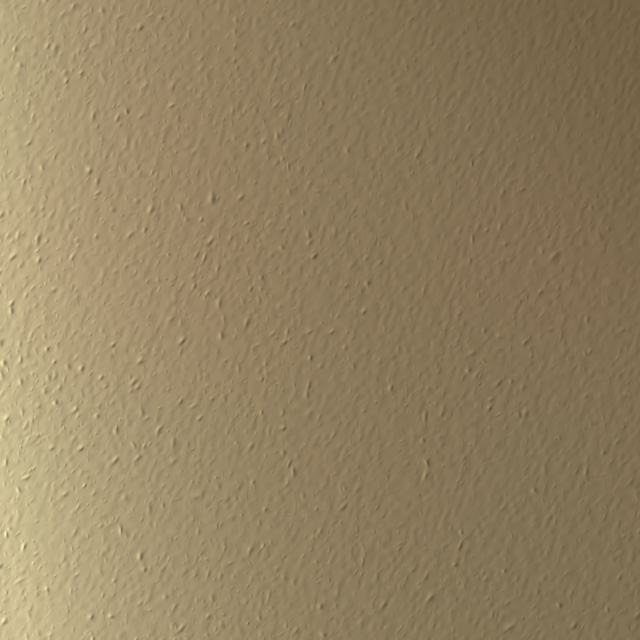
Write a WebGL 2 fragment shader that draws this texture.

```glsl
#version 300 es
precision highp float;

uniform vec2 u_resolution;
out vec4 outColor;

// Wall tones and broad light falloff
const vec3 SHADE_TONE = vec3(0.486, 0.417, 0.310);
const vec3 LIT_TONE = vec3(0.778, 0.718, 0.553);
const vec3 WARM_TINT = vec3(0.009, -0.006, -0.002);
const float FALLOFF = 0.33;
const float LIGHT_TILT = 0.14;
const float CORNER_DIM = 0.045;

// Plaster relief
const float COARSE_CELLS = 48.0;
const float FINE_CELLS = 78.0;
const float COARSE_RELIEF = 0.56;
const float FINE_RELIEF = 0.30;
const float GRAIN_RELIEF = 0.085;
const vec2 GRAIN_SCALE = vec2(150.0, 95.0);
const float LEAN = 0.36;
const float LEAN_SPREAD = 1.0;
const float SHADOW_GAIN = 1.3;

// Integer hash giving two values in 0..1
vec2 hash2(vec2 cell, uint seed) {
    uvec2 v = uvec2(ivec2(cell) + 4096) + uvec2(seed * 977u, seed * 131u);
    v = v * 1664525u + 1013904223u;
    v.x += v.y * 1664525u;
    v.y += v.x * 1664525u;
    v ^= v >> 16u;
    v.x += v.y * 1664525u;
    v.y += v.x * 1664525u;
    v ^= v >> 16u;
    return vec2(v >> 8u) / 16777216.0;
}

float valueNoise(vec2 p, uint seed) {
    vec2 cell = floor(p);
    vec2 f = fract(p);
    f = f * f * (3.0 - 2.0 * f);
    float low = mix(hash2(cell, seed).x, hash2(cell + vec2(1, 0), seed).x, f.x);
    float high = mix(hash2(cell + vec2(0, 1), seed).x, hash2(cell + vec2(1, 1), seed).x, f.x);
    return mix(low, high, f.y);
}

// Slope of scattered oval bumps: positive on the lit left flank
float bumpSlope(vec2 p, float density, uint seed) {
    vec2 home = floor(p);
    float slope = 0.0;
    for (int j = -1; j <= 1; j++) {
        for (int i = -1; i <= 1; i++) {
            vec2 cell = home + vec2(i, j);
            vec2 shape = hash2(cell, seed + 1u);
            vec2 chance = hash2(cell, seed + 2u);
            vec2 d = p - cell - hash2(cell, seed);
            float angle = LEAN + LEAN_SPREAD * (shape.x - 0.5);
            float c = cos(angle);
            float s = sin(angle);
            vec2 size = vec2(mix(0.13, 0.18, chance.y), mix(0.19, 0.40, shape.y * shape.y));
            vec2 q = vec2(c * d.x - s * d.y, s * d.x + c * d.y) / size;
            float present = smoothstep(0.0, 0.25, density - chance.x);
            float pick = hash2(cell, seed + 3u).x;
            float strength = mix(0.25, 1.15, pick * pick);
            slope -= present * strength * q.x * exp(-dot(q, q));
        }
    }
    return slope;
}

// Slope of the faint uneven skin between bumps
float grainSlope(vec2 uv) {
    vec2 p = vec2(uv.x - LEAN * uv.y, uv.y) * GRAIN_SCALE;
    vec2 reach = vec2(0.45, 0.0);
    return valueNoise(p + reach, 31u) - valueNoise(p - reach, 31u);
}

vec3 wallColor(vec2 uv) {
    float along = max(uv.x + LIGHT_TILT * (uv.y - 0.5), -0.03);
    float light = exp(-along / FALLOFF);
    vec3 tone = mix(SHADE_TONE, LIT_TONE, light);
    tone -= CORNER_DIM * smoothstep(1.35, 2.0, uv.x + uv.y);

    // Soft warm and green drifts across the wall
    float warmth = valueNoise(uv * 3.5, 41u) - 0.5;
    vec2 warmOffset = (uv - vec2(0.2, 0.75)) / vec2(0.2, 0.4);
    warmth += exp(-dot(warmOffset, warmOffset));
    return tone + WARM_TINT * warmth;
}

void main() {
    vec2 uv = gl_FragCoord.xy / u_resolution;

    // Bumps thin out toward the upper middle and cluster in patches
    float cluster = valueNoise(uv * 9.0, 51u);
    float rough = clamp(1.0 - 0.75 * uv.x - 0.35 * uv.y, 0.0, 1.0);
    float density = 0.24 + 0.5 * rough + 0.4 * (cluster - 0.5);
    float relief = mix(0.55, 1.0, rough);

    // A slight warp bends the ovals into irregular flecks
    vec2 bend = vec2(valueNoise(uv * 70.0, 61u), valueNoise(uv * 70.0, 62u)) - 0.5;
    vec2 p = uv + 0.004 * bend;

    float slope = COARSE_RELIEF * relief * bumpSlope(p * COARSE_CELLS, density, 1u);
    slope += FINE_RELIEF * relief * bumpSlope(p * FINE_CELLS, density + 0.25, 11u);
    slope += GRAIN_RELIEF * grainSlope(p);
    slope *= slope < 0.0 ? SHADOW_GAIN : 1.0;

    vec3 color = wallColor(uv) * (1.0 + slope);
    outColor = vec4(clamp(color, 0.0, 1.0), 1.0);
}
```
